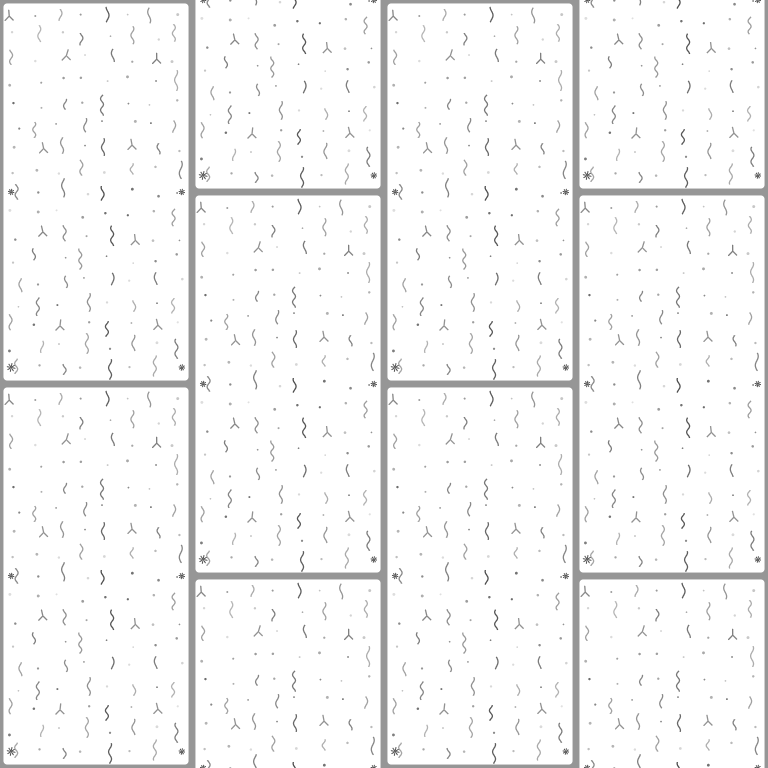
This pattern is drawn by a WebGL 2 fragment shader. Its source:

```glsl
#version 300 es
precision highp float;
// White upright tiles with grey grout, odd columns shifted by half a tile.
// Each tile carries the same marks: a jittered grid of squiggles, dots and
// three-armed forks, plus small asterisks along both sides.
#define COLUMNS 4.0          // tile columns across; two tiles fit down
#define GROUT 0.036          // grout width, in tile widths
#define CORNER 0.02          // corner radius of a tile
#define GRID vec2(8.0, 17.0) // cells of marks in a tile
#define JITTER vec2(0.5, 0.42)
#define STROKE 0.0034        // half width of a stroke
#define WAVE 0.0075          // sideways swing of a squiggle
#define SQUIGGLE_SHARE 0.68
#define GROUT_COLOR vec3(0.59)
#define TILE_COLOR vec3(1.0)
#define INK_COLOR vec3(0.22)

uniform vec2 u_resolution;
out vec4 fragColor;

float hash(vec2 p) {
    return fract(sin(dot(p, vec2(127.1, 311.7))) * 43758.55);
}

// Smooth coverage of a shape; negative distance is inside.
float coverage(float dist, float pixel) {
    return clamp(0.5 - dist / pixel, 0.0, 1.0);
}

float segment(vec2 p, vec2 a, vec2 b) {
    vec2 ab = b - a;
    return length(p - a - ab * clamp(dot(p - a, ab) / dot(ab, ab), 0.0, 1.0));
}

float roundedBox(vec2 p, vec2 halfSize, float radius) {
    vec2 d = abs(p) - halfSize + radius;
    return length(max(d, 0.0)) + min(max(d.x, d.y), 0.0) - radius;
}

// Upright wavy stroke; dividing by the slope keeps its width even.
float squiggle(vec2 p, vec2 id) {
    float halfLength = mix(0.024, 0.052, hash(id + 3.1));
    float rate = mix(65.0, 115.0, hash(id + 5.7));
    float y = clamp(p.y, -halfLength, halfLength);
    float phase = y * rate + 6.2832 * hash(id + 8.3);
    float slope = WAVE * rate * cos(phase);
    return length(vec2((p.x - WAVE * sin(phase)) / sqrt(1.0 + slope * slope), p.y - y));
}

// One bent arm up and two legs down (y points down).
float fork(vec2 p, vec2 id) {
    float lean = 0.024 * (hash(id + 2.9) - 0.6);
    float d = segment(p, vec2(0.0), vec2(lean, -0.03));
    d = min(d, segment(p, vec2(0.0), vec2(-0.021, 0.022)));
    return min(d, segment(p, vec2(0.0), vec2(0.02, 0.02)));
}

float asterisk(vec2 p, float radius) {
    float d = 1.0;
    for (int i = 0; i < 4; i++) {
        float angle = 0.7854 * float(i) + 0.2;
        vec2 arm = radius * vec2(cos(angle), sin(angle));
        d = min(d, segment(p, -arm, arm));
    }
    return d;
}

// Forks sit in every fourth row, four cells apart, and in the first corner.
bool isFork(vec2 id) {
    float band = floor(id.y / 4.0);
    float shift = mod(band, 3.0) < 0.5 ? 2.0 : 1.0;
    bool inBand = mod(id.y, 4.0) == 2.0 && mod(id.x, 4.0) == shift;
    return inBand || id == vec2(0.0);
}

// Ink of the mark belonging to one grid cell.
float cellMark(vec2 p, vec2 id, vec2 size, float pixel) {
    vec2 offset = (vec2(hash(id), hash(id + 17.3)) - 0.5) * JITTER;
    vec2 center = (id + 0.5 + offset) * size / GRID;
    center.y = clamp(center.y, 0.058, size.y - 0.058);
    vec2 q = p - center;
    float tone = 0.36 + 0.3 * hash(id + 11.9) + (id.x == 4.0 ? 0.25 : 0.0);
    if (isFork(id)) return max(tone, 0.55) * coverage(fork(q, id) - STROKE, pixel);
    bool wavy = mod(id.x + id.y, 2.0) < 0.5 && hash(id + 23.5) < SQUIGGLE_SHARE;
    if (wavy) return tone * coverage(squiggle(q, id) - STROKE, pixel);
    float radius = mix(0.004, 0.0075, hash(id + 31.7));
    return mix(0.15, 0.75, hash(id + 41.1)) * coverage(length(q) - radius, pixel);
}

void main() {
    vec2 p = gl_FragCoord.xy / u_resolution * COLUMNS;
    float pixel = COLUMNS / min(u_resolution.x, u_resolution.y);

    // Tile layout, then coordinates from the upper left of the tile.
    p.y += mod(floor(p.x), 2.0);
    vec2 local = vec2(fract(p.x), 2.0 - mod(p.y, 2.0)) - 0.5 * GROUT;
    vec2 size = vec2(1.0, 2.0) - GROUT;
    float tile = coverage(roundedBox(local - 0.5 * size, 0.5 * size, CORNER), pixel);

    // Marks of this cell and its neighbours.
    float ink = 0.0;
    vec2 cell = floor(local / size * GRID);
    for (int k = 0; k < 9; k++) {
        vec2 id = cell + vec2(k % 3 - 1, k / 3 - 1);
        bool inside = all(greaterThanEqual(id, vec2(0.0))) && all(lessThan(id, GRID));
        if (inside) ink = max(ink, cellMark(local, id, size, pixel));
    }

    // Asterisks on both sides, at mid height and near the foot.
    for (int k = 0; k < 4; k++) {
        vec2 spot = vec2(k % 2 == 0 ? 0.04 : size.x - 0.035, k < 2 ? 0.5 * size.y : size.y - 0.068);
        float radius = k == 2 ? 0.02 : 0.014;
        ink = max(ink, 0.85 * coverage(asterisk(local - spot, radius) - 0.8 * STROKE, pixel));
    }

    vec3 face = mix(TILE_COLOR, INK_COLOR, ink);
    fragColor = vec4(mix(GROUT_COLOR, face, tile), 1.0);
}
```
